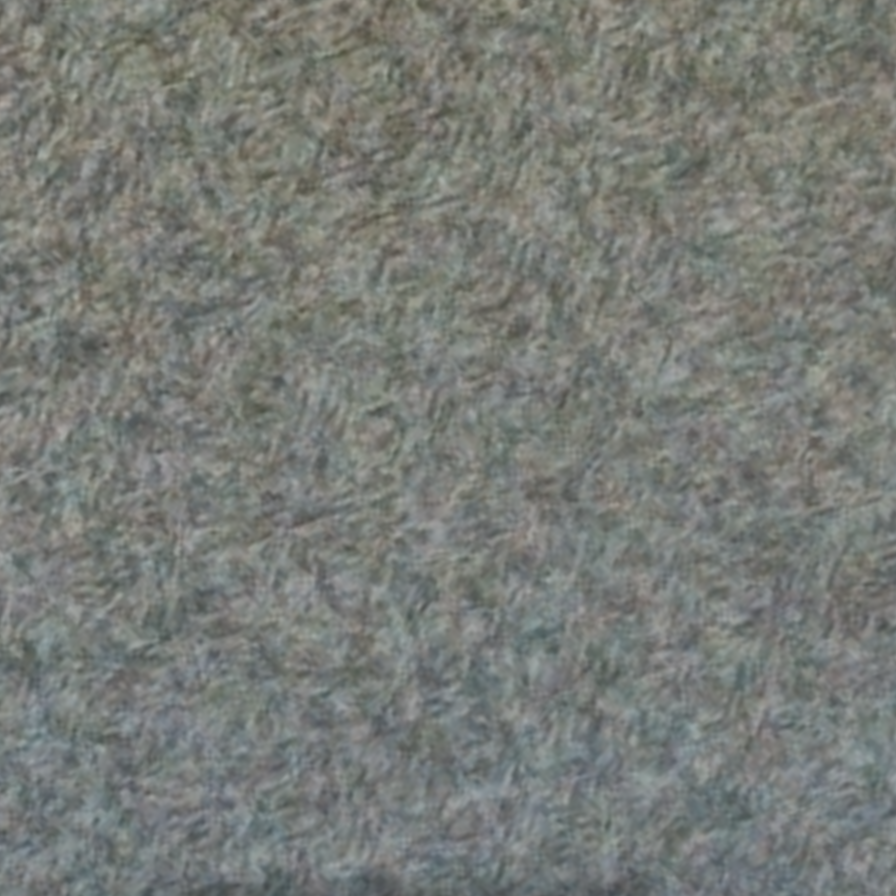
Give the GLSL for this texture, as a WebGL 1 fragment shader.

```glsl
precision highp float;
// Draws a fine, mottled grey stone surface, olive at the top and bluish at the bottom.

uniform vec2 u_resolution;

const vec3 TOP_COLOR = vec3(0.482, 0.484, 0.445);
const vec3 MIDDLE_COLOR = vec3(0.478, 0.490, 0.473);
const vec3 BOTTOM_COLOR = vec3(0.465, 0.492, 0.497);

const vec2 STROKE_FREQUENCY = vec2(72.0, 138.0); // along and across a fleck
const float FINE_FREQUENCY = 185.0;
const float BLOTCH_FREQUENCY = 42.0;
const float BROAD_FREQUENCY = 9.0;

const float STROKE_CONTRAST = 0.205;
const float FINE_CONTRAST = 0.115;
const float BLOTCH_CONTRAST = 0.095;
const float BROAD_CONTRAST = 0.035;
const float TINT_CONTRAST = 0.055;

const float STEEP_ANGLE = 1.25;
const float SHALLOW_ANGLE = 0.35;
const float WARP_AMOUNT = 0.006;

const float SHADOW_HEIGHT = 0.035;
const float SHADOW_DEPTH = 0.22;

float hash(vec2 cell) {
  return fract(sin(dot(cell, vec2(12.9898, 78.233))) * 43758.5453);
}

// Smooth value noise, centred on zero
float noise(vec2 p) {
  vec2 cell = floor(p);
  vec2 f = fract(p);
  vec2 blend = f * f * (3.0 - 2.0 * f);
  float low = mix(hash(cell), hash(cell + vec2(1.0, 0.0)), blend.x);
  float high = mix(hash(cell + vec2(0.0, 1.0)), hash(cell + vec2(1.0, 1.0)), blend.x);
  return mix(low, high, blend.y) - 0.5;
}

vec2 rotate(vec2 p, float angle) {
  float c = cos(angle);
  float s = sin(angle);
  return vec2(c * p.x + s * p.y, c * p.y - s * p.x);
}

// Short flecks stretched along one direction
float strokes(vec2 p, float angle, float seed) {
  return noise(rotate(p, angle) * STROKE_FREQUENCY + seed);
}

float grain(vec2 uv) {
  vec2 warp = vec2(noise(uv * 31.0 + 5.3), noise(uv * 31.0 + 61.7));
  vec2 p = uv + WARP_AMOUNT * warp;

  // Patches lean towards steep or shallow flecks
  float lean = smoothstep(-0.12, 0.12, noise(uv * 26.0 + 17.1));
  float flecks = mix(strokes(p, SHALLOW_ANGLE, 11.9), strokes(p, STEEP_ANGLE, 43.2), lean);

  float fine = noise(rotate(p, 0.8) * FINE_FREQUENCY + 83.4);
  float blotches = noise(rotate(uv, 0.5) * BLOTCH_FREQUENCY + 29.6);
  float broad = noise(rotate(uv, 0.3) * BROAD_FREQUENCY + 7.7);

  // Crisper towards the upper left
  float crispness = mix(0.88, 1.14, smoothstep(-0.6, 0.9, uv.y - uv.x));
  return crispness * (STROKE_CONTRAST * flecks + FINE_CONTRAST * fine)
    + BLOTCH_CONTRAST * blotches + BROAD_CONTRAST * broad;
}

// Faint shifts along warm-cool and green-violet
vec3 tint(vec2 uv) {
  vec2 p = rotate(uv, 0.6);
  float warmth = noise(p * 34.0 + 3.1) + 0.7 * noise(p * 85.0 + 51.8);
  float green = noise(p * 29.0 + 71.5) + 0.7 * noise(p * 78.0 + 19.4);
  return TINT_CONTRAST * (warmth * vec3(0.55, 0.0, -0.65) + green * vec3(-0.4, 0.3, -0.15));
}

vec3 baseColor(float height) {
  vec3 lower = mix(BOTTOM_COLOR, MIDDLE_COLOR, smoothstep(0.0, 0.5, height));
  return mix(lower, TOP_COLOR, smoothstep(0.45, 1.0, height));
}

// Soft dark strip along the middle of the lower edge
float edgeShadow(vec2 uv) {
  float span = smoothstep(0.06, 0.2, uv.x) * (1.0 - smoothstep(0.62, 0.85, uv.x));
  return SHADOW_DEPTH * span * (1.0 - smoothstep(0.0, SHADOW_HEIGHT, uv.y));
}

void main() {
  vec2 uv = gl_FragCoord.xy / u_resolution;
  vec2 p = gl_FragCoord.xy / min(u_resolution.x, u_resolution.y);

  vec3 color = baseColor(uv.y) + grain(p) + tint(p);
  color *= 1.0 - edgeShadow(uv);

  gl_FragColor = vec4(clamp(color, 0.0, 1.0), 1.0);
}
```
